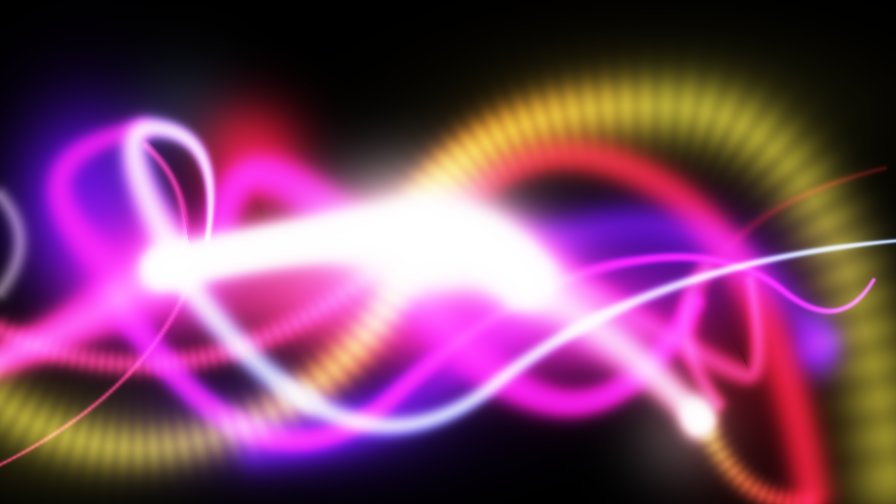
Reproduce this background procedurally as a WebGL 1 fragment shader.

```glsl
precision highp float;
// Glowing ribbons of light weaving through a white-hot core on black.
uniform vec2 u_resolution;

const vec3 WHITE = vec3(1.0, 0.92, 0.95);
const vec3 MAGENTA = vec3(0.9, 0.07, 0.75);
const vec3 PINK = vec3(1.0, 0.2, 0.5);
const vec3 RED = vec3(0.65, 0.06, 0.14);
const vec3 VIOLET = vec3(0.3, 0.05, 0.75);
const vec3 ICE = vec3(0.5, 0.6, 0.85);
const vec3 AMBER = vec3(1.2, 0.65, 0.17);
const vec3 OLIVE = vec3(0.41, 0.38, 0.11);

// Distance to a quadratic curve (x) and the curve parameter there (y).
vec2 curve(vec2 p, vec2 a, vec2 b, vec2 c) {
  vec2 u = b - a, v = a - 2.0 * b + c, w = a - p;
  float k = 1.0 / dot(v, v), kx = k * dot(u, v);
  float m = k * (2.0 * dot(u, u) + dot(w, v)) / 3.0 - kx * kx;
  float q = -kx * (kx * kx + 3.0 * m) + k * dot(w, u);
  float disc = q * q + 4.0 * m * m * m;
  vec2 t;
  if (disc >= 0.0) {
    vec2 r = (vec2(1.0, -1.0) * sqrt(disc) - q) * 0.5;
    r = sign(r) * pow(abs(r), vec2(1.0 / 3.0));
    t = vec2(r.x + r.y - kx);
  } else {
    float z = sqrt(-m);
    float angle = acos(clamp(q / (2.0 * m * z), -1.0, 1.0)) / 3.0;
    float co = cos(angle), si = sin(angle) * sqrt(3.0);
    t = vec2(2.0 * co, -si - co) * z - kx;
  }
  t = clamp(t, 0.0, 1.0);
  float d0 = length(w + (2.0 * u + v * t.x) * t.x);
  float d1 = length(w + (2.0 * u + v * t.y) * t.y);
  return d0 < d1 ? vec2(d0, t.x) : vec2(d1, t.y);
}

vec2 arc(vec2 p, vec4 ab, vec2 c) { return curve(p, ab.xy, ab.zw, c); }

// Two curves joined smoothly halfway between the inner control points.
vec2 wave(vec2 p, vec4 ab, vec4 cd) {
  vec2 joint = 0.5 * (ab.zw + cd.xy);
  vec2 h0 = curve(p, ab.xy, ab.zw, joint), h1 = curve(p, joint, cd.xy, cd.zw);
  return h0.x < h1.x ? vec2(h0.x, 0.5 * h0.y) : vec2(h1.x, 0.5 + 0.5 * h1.y);
}

// Soft cross section with a faint halo; width runs from w0 to w1.
float stroke(vec2 hit, float w0, float w1) {
  float x = hit.x / mix(w0, w1, hit.y);
  return 0.8 * exp(-x * x) + 0.2 * exp(-x);
}

// Ripples of overlapping discs along a ribbon.
float beads(vec2 hit, float count) { return 0.93 + 0.07 * cos(6.2832 * count * hit.y); }

float glow(vec2 p, vec4 spot) {
  vec2 q = (p - spot.xy) / spot.zw;
  return exp(-dot(q, q));
}

// Broad blurred light behind the ribbons; spots are center and radius.
vec3 haze(vec2 p) {
  vec3 c = VIOLET * (0.9 * glow(p, vec4(1.5, 5.4, 1.2, 1.6)) + 0.4 * glow(p, vec4(11.8, 4.3, 2.3, 1))
    + 0.4 * glow(p, vec4(5.2, 1.4, 2.6, 0.9)) + 0.8 * glow(p, vec4(14.6, 2.8, 0.4, 0.5)));
  c += RED * (0.9 * glow(p, vec4(4.5, 6.2, 0.9, 0.9)) + 0.25 * glow(p, vec4(13.2, 2.4, 1.2, 2)));
  c += MAGENTA * 0.7 * (glow(p, vec4(8.6, 3.5, 2.2, 1.1)) + glow(p, vec4(2.8, 4.1, 1.3, 1))
    + 0.5 * glow(p, vec4(11, 3.1, 1.5, 0.9)));
  c += OLIVE * 0.27 * (glow(p, vec4(11.8, 7, 3, 1.1)) + glow(p, vec4(1.3, 1.2, 2.2, 1)));
  c += WHITE * (0.45 * glow(p, vec4(7.4, 5.2, 1.6, 1)) + 0.15 * glow(p, vec4(12.1, 1.2, 0.9, 0.9)));
  c += ICE * 0.13 * glow(p, vec4(3.3, 6.9, 1, 1));
  return c + PINK * 0.9 * glow(p, vec4(6.2, 3.9, 2.2, 1));
}

vec3 leftLoops(vec2 p) {
  vec3 c = MAGENTA * 0.6 * stroke(arc(p, vec4(2.2, 4, -0.2, 6.1), vec2(2.5, 6.7)), 0.3, 0.18);
  c += (ICE + MAGENTA * 0.4) * stroke(wave(p, vec4(3.1, 4.5, 1.8, 6.9), vec4(4, 6.5, 3.7, 4.7)), 0.28, 0.04);
  c += PINK * 0.5 * stroke(arc(p, vec4(2.6, 6.4, 3.4, 5.7), vec2(3.3, 4.6)), 0.06, 0.06);
  c += MAGENTA * stroke(arc(p, vec4(3.9, 4.6, 4.1, 7), vec2(6.2, 4.9)), 0.25, 0.4);
  c += WHITE * 0.3 * stroke(arc(p, vec4(0, 5.5, 0.7, 4.7), vec2(0, 3.8)), 0.15, 0.15);
  c += (PINK + MAGENTA * 0.4) * stroke(arc(p, vec4(3.1, 4.3, 1.6, 3.2), vec2(-0.2, 2.5)), 0.45, 0.25);
  vec2 low = arc(p, vec4(0, 3.1, 3.3, 1.5), vec2(6.6, 4.1));
  vec2 dotted = arc(p, vec4(0, 0.7, 2.6, 2), vec2(3.4, 4));
  return c + PINK * (0.6 * beads(low, 40.0) * stroke(low, 0.2, 0.2) + 0.5 * beads(dotted, 60.0) * stroke(dotted, 0.03, 0.05));
}

vec3 rightLoops(vec2 p) {
  vec3 c = RED * stroke(wave(p, vec4(8.2, 5.4, 9.8, 6.9), vec4(13.8, 4.5, 14.5, 0.2)), 0.3, 0.35);
  c += VIOLET * 0.5 * stroke(arc(p, vec4(9.2, 4.3, 12.4, 6.2), vec2(14.6, 2.9)), 0.4, 0.35);
  c += MAGENTA * stroke(arc(p, vec4(7.6, 3.6, 10.4, 0), vec2(12.4, 3.6)), 0.35, 0.15);
  c += PINK * 0.6 * stroke(wave(p, vec4(9.4, 4.5, 13, 2.3), vec4(13.7, 2.3, 13.4, 4)), 0.25, 0.1);
  c += PINK * 0.6 * stroke(arc(p, vec4(12.6, 4.2, 11.8, 3.2), vec2(12.8, 1.8)), 0.15, 0.15);
  c += RED * 0.25 * stroke(arc(p, vec4(15.8, 6, 12.6, 5.2), vec2(12.4, 3.2)), 0.04, 0.15);
  vec2 tail = arc(p, vec4(12.6, 1.4, 13.2, 0), vec2(14.4, 0));
  return c + mix(OLIVE, RED, tail.y) * beads(tail, 14.0) * stroke(tail, 0.2, 0.2);
}

// Long strands and gold bands that sweep across the canvas.
vec3 sweeps(vec2 p) {
  vec3 c = ICE * stroke(wave(p, vec4(3.3, 4, 6.2, 0), vec4(11.5, 4.3, 16, 4.7)), 0.24, 0.03);
  c += (MAGENTA + VIOLET) * 0.6 * max(stroke(wave(p, vec4(2, 3.8, 4.6, -0.3), vec4(9.4, 4.1, 11.4, 4.35)), 0.24, 0.07),
    stroke(wave(p, vec4(11.4, 4.35, 13, 4.6), vec4(15, 3, 15.6, 4)), 0.07, 0.03));
  c += VIOLET * 0.6 * stroke(arc(p, vec4(4.6, 1, 8, 1.4), vec2(9.6, 4.2)), 0.4, 0.6);
  vec2 top = wave(p, vec4(7.5, 5.2, 8.6, 7.2), vec4(15.2, 7, 15.9, 0.5));
  vec2 low = wave(p, vec4(7.3, 4.2, 6.2, 2), vec4(1.7, 0.5, -0.3, 2));
  c += mix(AMBER, OLIVE, min(2.0 * top.y, 1.0)) * beads(top, 36.0) * stroke(top, 0.35, 0.75);
  return c + mix(AMBER, OLIVE, min(2.0 * low.y, 1.0)) * beads(low, 33.0) * stroke(low, 0.3, 0.5);
}

// Overexposed centre and the beam leaving it toward the lower right.
vec3 core(vec2 p) {
  float heat = stroke(wave(p, vec4(2.9, 4.2, 5.5, 4.8), vec4(8.6, 4.9, 9.4, 4)), 0.3, 0.38);
  heat += glow(p, vec4(7.8, 4.6, 1.1, 0.6)) + 0.5 * glow(p, vec4(12.45, 1.55, 0.25, 0.3));
  float beam = stroke(arc(p, vec4(9.1, 4.1, 11, 3.1), vec2(12.5, 1.5)), 0.5, 0.22);
  return (WHITE * 2.0 + PINK * 0.4) * heat + mix(PINK, WHITE, 0.5) * beam;
}

void main() {
  // The canvas is nine units high and sixteen wide.
  vec2 p = gl_FragCoord.xy / u_resolution * vec2(16.0, 9.0);
  vec3 light = haze(p) + leftLoops(p) + rightLoops(p) + sweeps(p) + core(p);
  // Soft clip that keeps bright colours saturated.
  light *= 1.45;
  gl_FragColor = vec4(light / sqrt(sqrt(1.0 + light * light * light * light)), 1.0);
}
```
